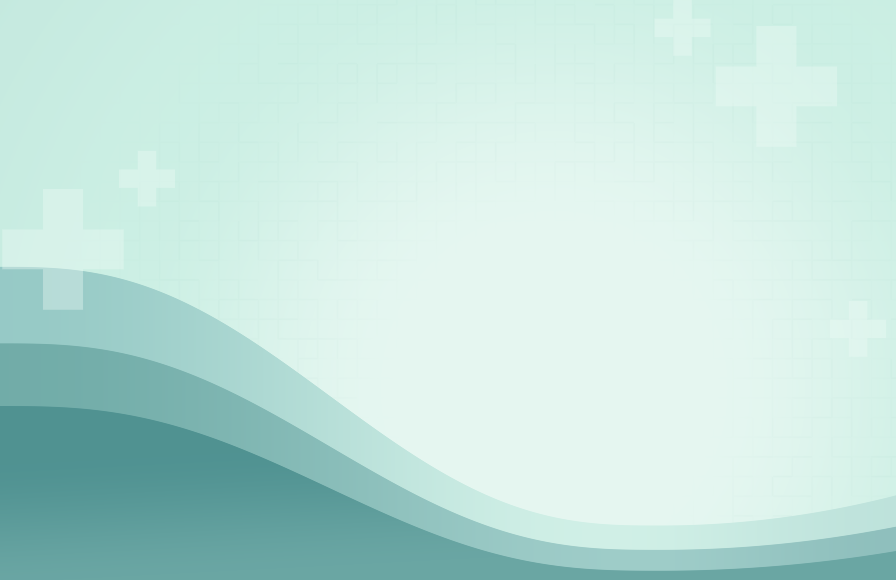
This background is drawn by a Shadertoy shader. Its source:

```glsl
const float ASPECT = 1.536;
const vec3 MINT_CORNER = vec3(0.772, 0.914, 0.875);
const vec3 MINT = vec3(0.798, 0.937, 0.893);
const vec3 PALE_CENTER = vec3(0.897, 0.966, 0.942);
const vec3 CROSS_TINT = vec3(0.93, 0.98, 0.96);

float hash(vec2 cell) {
    vec3 q = fract(cell.xyx * vec3(0.1031, 0.1030, 0.0973));
    q += dot(q, q.yzx + 33.33);
    return fract((q.x + q.y) * q.z);
}

float sdBox(vec2 p, vec2 halfSize) {
    vec2 d = abs(p) - halfSize;
    return length(max(d, 0.0)) + min(max(d.x, d.y), 0.0);
}

float sdCross(vec2 p, float arm, float halfWidth) {
    return min(sdBox(p, vec2(arm, halfWidth)), sdBox(p, vec2(halfWidth, arm)));
}

float fill(float dist, float pixel) {
    return 1.0 - smoothstep(-0.6 * pixel, 0.6 * pixel, dist);
}

// Eased descent to a valley, then a gentle parabolic rise
float waveHeight(float x, float left, float valley, float right) {
    const float VALLEY_X = 0.737;
    float t = clamp(x / VALLEY_X, 0.0, 1.0);
    float descent = t * t * t * (10.0 + t * (6.0 * t - 15.0));
    float rise = max(x - VALLEY_X, 0.0) / (1.0 - VALLEY_X);
    return mix(left, valley, descent) + (right - valley) * rise * rise;
}

vec3 paintWave(vec3 base, vec3 color, vec2 uv, vec3 heights, float pixel) {
    float top = waveHeight(uv.x, heights.x, heights.y, heights.z);
    return mix(base, color, fill(uv.y - top, pixel));
}

vec3 threeStops(vec3 a, vec3 b, vec3 c, float middle, float x) {
    vec3 first = mix(a, b, smoothstep(0.0, middle, x));
    return mix(first, c, smoothstep(middle, 1.0, x));
}

// Fine grid whose segments vary in strength from cell to cell
float gridLines(vec2 p, float spacing, vec2 offset, float pixel) {
    vec2 g = (p - offset) / spacing;
    vec2 cell = floor(g + 0.5);
    vec2 dist = abs(g - cell) * spacing;
    float halfWidth = max(0.0014, 0.7 * pixel);
    vec2 line = 1.0 - smoothstep(vec2(0.0), vec2(2.0 * halfWidth), dist);
    float vertical = line.x * hash(vec2(cell.x, floor(g.y)));
    float horizontal = line.y * hash(vec2(floor(g.x), cell.y) + 57.0);
    return max(vertical, horizontal);
}

vec3 backdrop(vec2 p, float pixel) {
    float radius = length((p - vec2(0.95, 0.33)) / vec2(0.64, 0.66));
    float glow = 1.0 - smoothstep(0.42, 1.2, radius);
    vec3 color = mix(MINT, MINT_CORNER, smoothstep(1.15, 1.9, radius));
    color = mix(color, PALE_CENTER, glow);
    float ring = smoothstep(0.4, 0.65, radius) * (1.0 - smoothstep(1.0, 1.45, radius));
    float grid = gridLines(p, 0.0339, vec2(0.0023, 0.0089), pixel);
    return color - vec3(0.020, 0.013, 0.014) * ring * grid;
}

void mainImage(out vec4 fragColor, in vec2 fragCoord) {
    vec2 uv = fragCoord / iResolution.xy;
    vec2 p = uv * vec2(ASPECT, 1.0);
    float pixel = 1.0 / iResolution.y;
    vec3 color = backdrop(p, pixel);

    // Layered waves, back to front
    vec3 backWave = threeStops(vec3(0.59, 0.79, 0.775), vec3(0.815, 0.938, 0.902),
                               vec3(0.745, 0.888, 0.86), 0.68, uv.x);
    color = paintWave(color, backWave, uv, vec3(0.540, 0.094, 0.146), pixel);

    vec3 middleWave = threeStops(vec3(0.445, 0.675, 0.66), vec3(0.62, 0.80, 0.785),
                                 vec3(0.56, 0.75, 0.74), 0.72, uv.x);
    color = paintWave(color, middleWave, uv, vec3(0.408, 0.052, 0.092), pixel);

    float lightness = 1.0 - smoothstep(-0.02, 0.21, uv.y - 0.08 * uv.x);
    vec3 frontWave = mix(vec3(0.312, 0.572, 0.57), vec3(0.415, 0.65, 0.64), lightness);
    color = paintWave(color, frontWave, uv, vec3(0.300, 0.016, 0.050), pixel);

    // Translucent crosses: center and arm length
    vec3 crosses[5] = vec3[5](
        vec3(0.108, 0.570, 0.104), vec3(1.331, 0.851, 0.104),
        vec3(0.252, 0.692, 0.048), vec3(1.170, 0.952, 0.048),
        vec3(1.471, 0.433, 0.048));
    for (int i = 0; i < 5; i++) {
        float dist = sdCross(p - crosses[i].xy, crosses[i].z, crosses[i].z * 0.33);
        color = mix(color, CROSS_TINT, 0.37 * fill(dist, pixel));
    }
    fragColor = vec4(color, 1.0);
}
```
